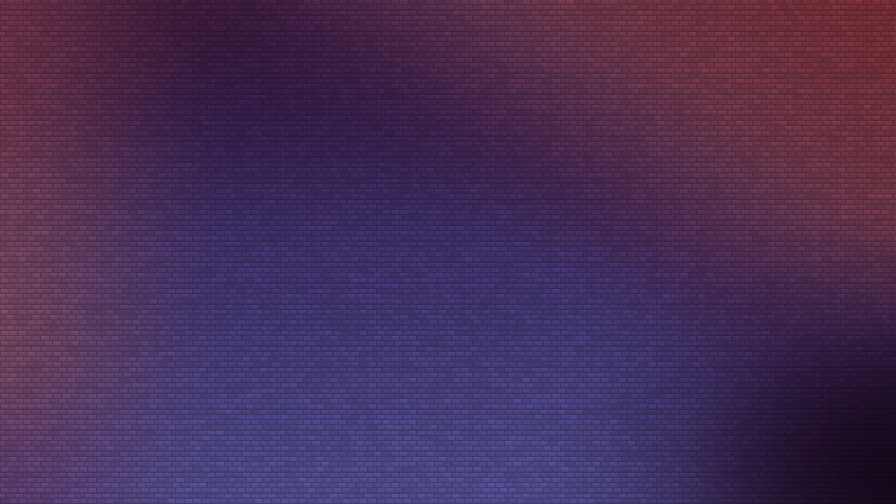
Give the GLSL for this background, as a WebGL 2 fragment shader.

```glsl
#version 300 es
precision highp float;
// A wall of tiny bricks lit by soft coloured light: a violet-to-blue base,
// warm washes from the left and upper right, and a dark lower right corner.
// Smooth masks blend the light; a staggered grid with hashed tints shades bricks.

uniform vec2 u_resolution;
out vec4 outColor;

const float ROWS = 96.0;             // brick rows over the canvas height
const float BRICK_ASPECT = 5.0 / 3.0; // brick width over brick height
const float STAGGER = 0.4;           // shift of odd rows, in brick widths
const float MORTAR_GAP = 0.2;        // joint thickness, in brick heights
const float MORTAR_SHADE = 0.85;
const float FACE_SHADE = 1.04;
const float UPRIGHT_JOINT = 0.85;    // strength of the joints between columns
const float BEVEL = 0.14;            // greatest highlight along a brick's top
const float TINT_VARIATION = 0.14;

const vec3 BLUE = vec3(0.30, 0.288, 0.53);
const vec3 INDIGO = vec3(0.235, 0.185, 0.40);
const vec3 VIOLET = vec3(0.195, 0.115, 0.285);
const vec3 PLUM = vec3(0.205, 0.09, 0.215);
const vec3 DUSK = vec3(0.27, 0.14, 0.29);
const vec3 MAUVE = vec3(0.395, 0.22, 0.305);
const vec3 RED = vec3(0.43, 0.165, 0.195);
const vec3 LEFT_LOW = vec3(0.34, 0.22, 0.40);
const vec3 LEFT_MID = vec3(0.43, 0.255, 0.34);
const vec3 LEFT_TOP = vec3(0.40, 0.19, 0.27);
const vec3 SHADOW_EDGE = vec3(0.175, 0.10, 0.25);
const vec3 SHADOW_CORE = vec3(0.08, 0.03, 0.10);

float hash(vec2 p) {
    vec3 q = fract(vec3(p.xyx) * 0.1031);
    q += dot(q, q.yzx + 33.33);
    return fract((q.x + q.y) * q.z);
}

// Broad coloured light; uv runs from 0 to 1 on both axes.
vec3 lightField(vec2 uv) {
    vec3 color = mix(BLUE, INDIGO, smoothstep(-0.1, 0.55, uv.y));
    color = mix(color, VIOLET, smoothstep(0.45, 0.8, uv.y));
    color = mix(color, PLUM, smoothstep(0.7, 1.0, uv.y));

    // Warm wash beyond a slanted dusky line, redder toward the corner
    float slant = uv.x + 0.8 * uv.y - 1.27;
    vec3 warm = mix(MAUVE, RED, clamp(slant / 0.5, 0.0, 1.0));
    color = mix(color, DUSK, 0.75 * smoothstep(-0.34, -0.04, slant));
    color = mix(color, warm, smoothstep(-0.2, 0.22, slant));

    // Rosy wash along the left side
    vec3 rose = mix(LEFT_LOW, LEFT_MID, smoothstep(0.0, 0.35, uv.y));
    rose = mix(rose, LEFT_TOP, smoothstep(0.4, 0.9, uv.y));
    color = mix(color, rose, 1.0 - smoothstep(-0.04, 0.27, uv.x));

    // Shadow in the lower right: a violet halo around a darker core
    float cornerDistance = length((uv - vec2(1.03, 0.06)) * vec2(1.0, 0.8));
    color = mix(color, SHADOW_EDGE, 1.0 - smoothstep(0.1, 0.45, cornerDistance));
    return mix(color, SHADOW_CORE, 1.0 - smoothstep(0.0, 0.29, cornerDistance));
}

// Filtered coverage of a brick along one axis, with the joint at its start.
float span(float position, float size, float pixel) {
    float start = clamp((position - MORTAR_GAP) / pixel + 0.5, 0.0, 1.0);
    float end = clamp((size - position) / pixel + 0.5, 0.0, 1.0);
    return start * end;
}

float brickShade(vec2 position, float pixel) {
    float row = floor(position.y);
    position.x += STAGGER * BRICK_ASPECT * mod(row, 2.0);
    float column = floor(position.x / BRICK_ASPECT);
    vec2 local = position - vec2(column * BRICK_ASPECT, row);

    float upright = mix(1.0, span(local.x, BRICK_ASPECT, pixel), UPRIGHT_JOINT);
    float face = upright * span(local.y, 1.0, pixel);
    vec2 id = vec2(column, row);
    float tint = (hash(id) - 0.5) * TINT_VARIATION;
    float bevel = BEVEL * hash(id + 57.0) * smoothstep(0.4, 0.9, local.y);
    return mix(MORTAR_SHADE, FACE_SHADE + tint + bevel, face);
}

void main() {
    vec2 uv = gl_FragCoord.xy / u_resolution;
    vec2 wall = gl_FragCoord.xy / u_resolution.y * ROWS;
    float pixel = ROWS / u_resolution.y;
    outColor = vec4(lightField(uv) * brickShade(wall, pixel), 1.0);
}
```
